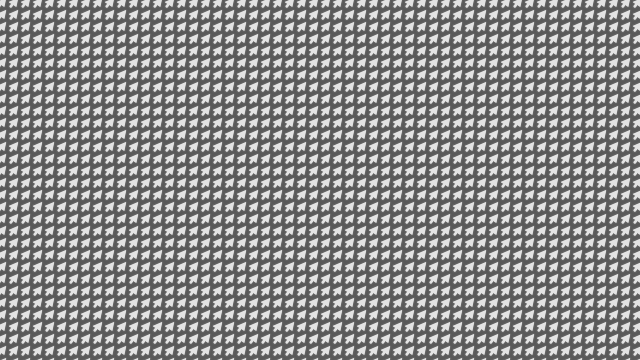
A WebGL 1 fragment shader for this pattern:

```glsl
precision highp float;

uniform vec2 u_resolution;

#define ROWS 30.0
#define CENTRE vec2(0.13, 0.75)
#define TIP vec2(0.33, 0.35)
#define LEFT_WING vec2(-0.32, 0.07)
#define RIGHT_WING vec2(0.20, -0.26)
#define TAIL_END vec2(-0.23, -0.28)
#define TAIL_RADIUS 0.115
#define ROUNDING 0.055
#define LIGHT_GREY 0.89
#define DARK_GREY 0.35
#define HALO_GREY 0.38

float segmentDistance(vec2 p, vec2 a, vec2 b) {
  vec2 along = b - a;
  float t = clamp(dot(p - a, along) / dot(along, along), 0.0, 1.0);
  return length(p - a - along * t);
}

// Positive on the left of the line from a to b
float lineSide(vec2 p, vec2 a, vec2 b) {
  vec2 along = b - a;
  vec2 offset = p - a;
  return along.x * offset.y - along.y * offset.x;
}

// Signed distance to a triangle with counter-clockwise corners
float triangleDistance(vec2 p, vec2 a, vec2 b, vec2 c) {
  float edge = min(segmentDistance(p, a, b),
                   min(segmentDistance(p, b, c), segmentDistance(p, c, a)));
  float inside = min(lineSide(p, a, b),
                     min(lineSide(p, b, c), lineSide(p, c, a)));
  return inside > 0.0 ? -edge : edge;
}

// Rounded arrowhead joined to a short tail
float arrowDistance(vec2 p) {
  float head = triangleDistance(p, TIP, LEFT_WING, RIGHT_WING) - ROUNDING;
  float tail = segmentDistance(p, vec2(0.0), TAIL_END) - TAIL_RADIUS;
  return min(head, tail);
}

void main() {
  // Square cells, a fixed number of rows over the canvas height
  vec2 grid = gl_FragCoord.xy / u_resolution.y * ROWS;
  vec2 local = fract(grid - CENTRE + 0.5) - 0.5;
  float pixel = ROWS / u_resolution.y;

  float d = arrowDistance(local);

  // Ground with a faint lift beside each arrow
  float ground = mix(HALO_GREY, DARK_GREY, smoothstep(0.05, 0.16, d));
  float cover = 1.0 - smoothstep(-0.6 * pixel, 0.6 * pixel, d);

  gl_FragColor = vec4(vec3(mix(ground, LIGHT_GREY, cover)), 1.0);
}
```
